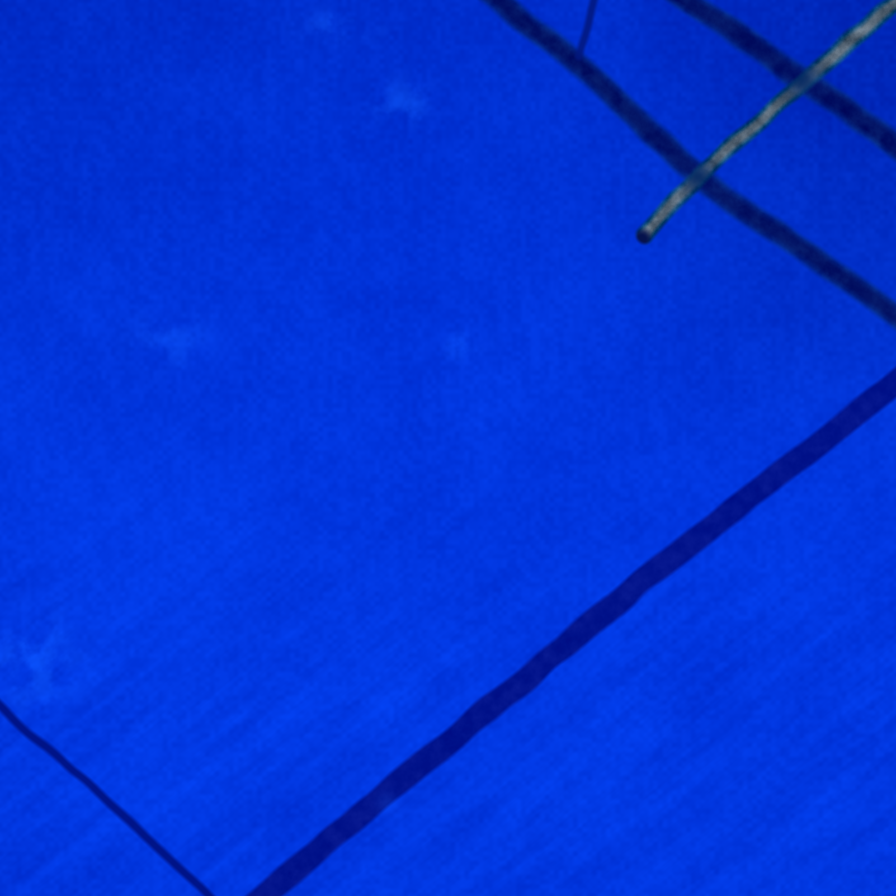
Give the GLSL for this texture, as a three.js fragment shader.

```glsl
varying vec2 vUv;

float hash(vec2 p) {
  return fract(sin(dot(p, vec2(127.1, 311.7))) * 43758.5453);
}

float noise(vec2 p) {
  vec2 i = floor(p), f = fract(p);
  f = f * f * (3.0 - 2.0 * f);
  return mix(mix(hash(i), hash(i + vec2(1, 0)), f.x),
             mix(hash(i + vec2(0, 1)), hash(i + vec2(1, 1)), f.x), f.y);
}

float fbm(vec2 p) {
  float sum = 0.0, amp = 0.5;
  for (int i = 0; i < 4; i++) {
    sum += amp * noise(p);
    p = mat2(1.6, 1.2, -1.2, 1.6) * p + 7.3;
    amp *= 0.5;
  }
  return sum;
}

float segment(vec2 p, vec2 a, vec2 b) {
  vec2 d = b - a;
  return length(p - a - d * clamp(dot(p - a, d) / dot(d, d), 0.0, 1.0));
}

// Soft-edged coverage of a stroke
float stroke(float dist, float halfWidth, float blur) {
  return 1.0 - smoothstep(halfWidth - blur, halfWidth + blur, dist);
}

float smudge(vec2 p, vec2 center, vec2 size) {
  vec2 d = (p - center) / size;
  return exp(-dot(d, d)) * smoothstep(0.3, 0.7, fbm(p * 45.0));
}

vec3 paintedSheet(vec2 p) {
  vec2 along = mat2(0.78, -0.63, 0.63, 0.78) * p;
  vec3 col = mix(vec3(0.0, 0.175, 0.79), vec3(0.005, 0.218, 0.885),
                 smoothstep(1.0, 0.35, p.y));
  col -= vec3(0.0, 0.02, 0.06) * smoothstep(0.6, 1.0, p.x) * smoothstep(0.4, 0.7, p.y);
  col += vec3(0.0, 0.012, 0.03) * exp(-dot(p - vec2(0.42, 0.8), p - vec2(0.42, 0.8)) * 14.0);

  // Mottling, brushed streaks and fine grain
  col += vec3(0.01, 0.05, 0.08) * (fbm(p * 9.0) - 0.47);
  float brushed = smoothstep(0.6, 0.2, p.y);
  col += vec3(0.01, 0.06, 0.11) * brushed * (fbm(along * vec2(9.0, 85.0)) - 0.47);
  col += vec3(0.01, 0.03, 0.05) * (1.0 - brushed) * (fbm(p * vec2(75.0, 30.0)) - 0.47);
  col += vec3(0.01, 0.03, 0.05) * (noise(p * 190.0) - 0.5);

  // Pale scuffs
  float scuff = smudge(p, vec2(0.38, 0.97), vec2(0.045, 0.018))
              + smudge(p, vec2(0.45, 0.885), vec2(0.035, 0.025))
              + 0.7 * smudge(p, vec2(0.19, 0.62), vec2(0.04, 0.03))
              + 0.8 * smudge(p, vec2(0.515, 0.615), vec2(0.025, 0.015))
              + 0.9 * smudge(p, vec2(0.04, 0.26), vec2(0.05, 0.05));
  return col + vec3(0.035, 0.1, 0.1) * scuff;
}

void main() {
  vec2 p = vUv;
  vec3 col = paintedSheet(p);
  vec2 q = p + 0.004 * (vec2(noise(p * 32.0), noise(p * 32.0 + 40.0)) - 0.5);
  float grain = fbm(p * 90.0) - 0.47;

  // Broad dark seam, bending slightly as it rises
  float seam = min(segment(q, vec2(0.27, -0.02), vec2(0.423, 0.107)),
               min(segment(q, vec2(0.423, 0.107), vec2(0.74, 0.37)),
                   segment(q, vec2(0.74, 0.37), vec2(1.03, 0.595))));
  col = mix(col, vec3(0.01, 0.07, 0.53) + 0.08 * grain, 0.95 * stroke(seam, 0.0135, 0.003));
  col += vec3(0.02, 0.06, 0.08) * exp(-pow(length(p - vec2(0.432, 0.104)) / 0.012, 2.0));

  // Thin seam in the lower corner
  float thin = min(segment(q, vec2(-0.02, 0.229), vec2(0.117, 0.108)),
                   segment(q, vec2(0.117, 0.108), vec2(0.255, -0.02)));
  col = mix(col, vec3(0.0, 0.06, 0.49), 0.9 * stroke(thin, 0.0045, 0.003));

  // Two dark bars and a short wire
  float bars = min(segment(q, vec2(0.53, 1.02), vec2(0.651, 0.924)),
               min(segment(q, vec2(0.651, 0.924), vec2(0.779, 0.802)),
                   segment(q, vec2(0.779, 0.802), vec2(1.02, 0.634))));
  bars = min(bars, min(segment(q, vec2(0.74, 1.02), vec2(0.898, 0.909)) - 0.001,
                       segment(q, vec2(0.898, 0.909), vec2(1.02, 0.825)) - 0.002));
  vec3 barColor = mix(vec3(0.01, 0.07, 0.39), vec3(0.01, 0.16, 0.55),
                      smoothstep(0.003, 0.014, bars));
  col = mix(col, barColor + vec3(0.05, 0.14, 0.12) * grain, stroke(bars, 0.0125, 0.004));
  float wire = segment(q, vec2(0.668, 1.02), vec2(0.646, 0.937));
  col = mix(col, vec3(0.01, 0.09, 0.49), 0.85 * stroke(wire, 0.004, 0.003));

  // Weathered rod with teal edges and a dark end
  float rod = min(segment(q, vec2(0.719, 0.739), vec2(0.779, 0.802)),
                  segment(q, vec2(0.779, 0.802), vec2(1.02, 1.018)));
  vec3 rodColor = mix(vec3(0.34, 0.4, 0.46), vec3(0.02, 0.27, 0.46),
                      smoothstep(0.002, 0.009, rod));
  rodColor += 0.35 * grain;
  float joint = exp(-pow(length(p - vec2(0.779, 0.803)) / 0.018, 2.0))
              + exp(-pow(length(p - vec2(0.895, 0.911)) / 0.02, 2.0));
  rodColor = mix(rodColor, vec3(0.01, 0.15, 0.38), min(0.9 * joint, 1.0));
  rodColor = mix(rodColor, vec3(0.02, 0.07, 0.3), stroke(length(p - vec2(0.716, 0.733)), 0.01, 0.006));
  col = mix(col, rodColor, stroke(rod, 0.0095, 0.003));

  gl_FragColor = vec4(clamp(col, 0.0, 1.0), 1.0);
}
```
